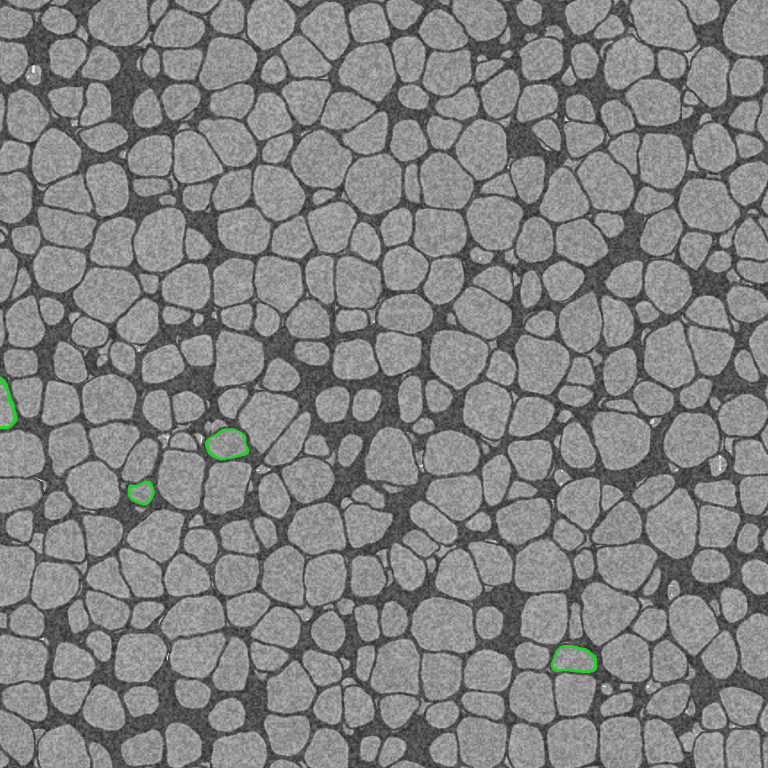
Reproduce this texture procedurally as a Shadertoy shader.

```glsl
vec2 hash2(vec2 p) {
    vec3 q = fract(vec3(p.xyx) * vec3(0.1031, 0.1030, 0.0973));
    q += dot(q, q.yzx + 33.33);
    return fract((q.xx + q.yz) * q.zy);
}

vec2 noise2(vec2 p) {
    vec2 i = floor(p), f = fract(p);
    f = f * f * (3.0 - 2.0 * f);
    return mix(mix(hash2(i), hash2(i + vec2(1, 0)), f.x),
               mix(hash2(i + vec2(0, 1)), hash2(i + vec2(1, 1)), f.x), f.y);
}

// Centre in xy, radius in z
vec3 grainSite(vec2 cell) {
    vec2 centre = cell + 0.5 + 0.75 * (hash2(cell + 11.0) - 0.5);
    return vec3(centre, mix(0.26, 0.72, hash2(cell + 71.0).x));
}

// Positive inside an ellipse of random tilt and stretch
float ellipseDepth(vec2 p, float radius, vec2 rnd) {
    float tilt = 0.9 + 2.6 * (rnd.x - 0.5);
    float stretch = 1.0 + 0.35 * rnd.y;
    float c = cos(tilt), s = sin(tilt);
    vec2 q = vec2(c * p.x + s * p.y, c * p.y - s * p.x);
    return radius - length(q * vec2(1.0 / stretch, stretch));
}

// Rounded cells of a weighted Voronoi diagram, each trimmed by an ellipse
float grainDepth(vec2 p, out vec2 id) {
    vec2 base = floor(p);
    vec3 own = vec3(0.0);
    float best = 1e5;
    id = base;
    for (int y = -2; y <= 2; y++)
    for (int x = -2; x <= 2; x++) {
        vec2 cell = base + vec2(x, y);
        vec3 site = grainSite(cell);
        vec2 v = p - site.xy;
        float power = dot(v, v) - site.z * site.z;
        if (power < best) { best = power; own = site; id = cell; }
    }
    float trim = ellipseDepth(p - own.xy, own.z * 1.25 + 0.02, hash2(id + 37.0));
    float sum = exp(-16.0 * trim);
    for (int y = -2; y <= 2; y++)
    for (int x = -2; x <= 2; x++) {
        vec2 cell = base + vec2(x, y);
        if (cell == id) continue;
        vec3 site = grainSite(cell);
        vec2 v = p - site.xy;
        float power = dot(v, v) - site.z * site.z;
        float border = (power - best) / (2.0 * max(length(site.xy - own.xy), 0.05));
        sum += exp(-16.0 * (border - 0.035));
    }
    return -log(sum) / 16.0;
}

// Small scattered chips
float chipDepth(vec2 p) {
    float depth = -1.0;
    for (int y = -1; y <= 1; y++)
    for (int x = -1; x <= 1; x++) {
        vec2 cell = floor(p) + vec2(x, y);
        vec2 rnd = hash2(cell + 153.0);
        if (rnd.x > 0.35) continue;
        vec2 centre = cell + 0.2 + 0.6 * hash2(cell + 205.0);
        depth = max(depth, ellipseDepth(p - centre, 0.2 + 0.3 * rnd.y, hash2(cell + 319.0)));
    }
    return depth;
}

void mainImage(out vec4 fragColor, in vec2 fragCoord) {
    vec2 uv = fragCoord / iResolution.y;
    float soft = max(0.0014, 0.8 / iResolution.y);

    // Uneven outlines
    vec2 p = uv * 18.0 + 5.0;
    p += 0.16 * (noise2(p * 1.8) - 0.5) + 0.06 * (noise2(p * 5.0 + 40.0) - 0.5);

    vec2 id;
    float grain = grainDepth(p, id) / 18.0;
    float chip = min(chipDepth(p * 2.1) / 37.8, -grain - 0.004);
    float depth = max(grain, chip);
    float solid = smoothstep(-soft, soft, depth);

    // Matrix and grain tones
    float grainTone = 0.583 + 0.025 * (hash2(id + 401.0).x - 0.5);
    float tone = mix(0.318, grainTone, solid);
    tone += 0.02 * (noise2(uv * 5.0).x - 0.5);

    // Bright rim inside the edge, dark halo outside
    tone += 0.035 * exp(-pow((depth - 0.002) / 0.0016, 2.0));
    tone -= 0.03 * exp(-pow((depth + 0.003) / 0.002, 2.0));

    // Mottled chips with rare bright specks
    float inChip = smoothstep(-soft, soft, chip);
    tone += inChip * 0.12 * (noise2(uv * 130.0).x - 0.5);
    tone += inChip * 0.3 * smoothstep(0.86, 0.95, noise2(uv * 160.0 + 9.0).y);

    // Fine scanner noise
    tone += 0.18 * (noise2(uv * 430.0).x - 0.5) + 0.11 * (noise2(uv * 240.0 + 17.0).y - 0.5);

    // A few grains carry a green outline
    float marked = step(0.991, hash2(id + 523.0).y);
    float outline = marked * (1.0 - smoothstep(0.001, 0.001 + soft, abs(grain - 0.001)));
    vec3 color = mix(vec3(tone), vec3(0.12, 0.82, 0.16), outline);
    fragColor = vec4(color, 1.0);
}
```
